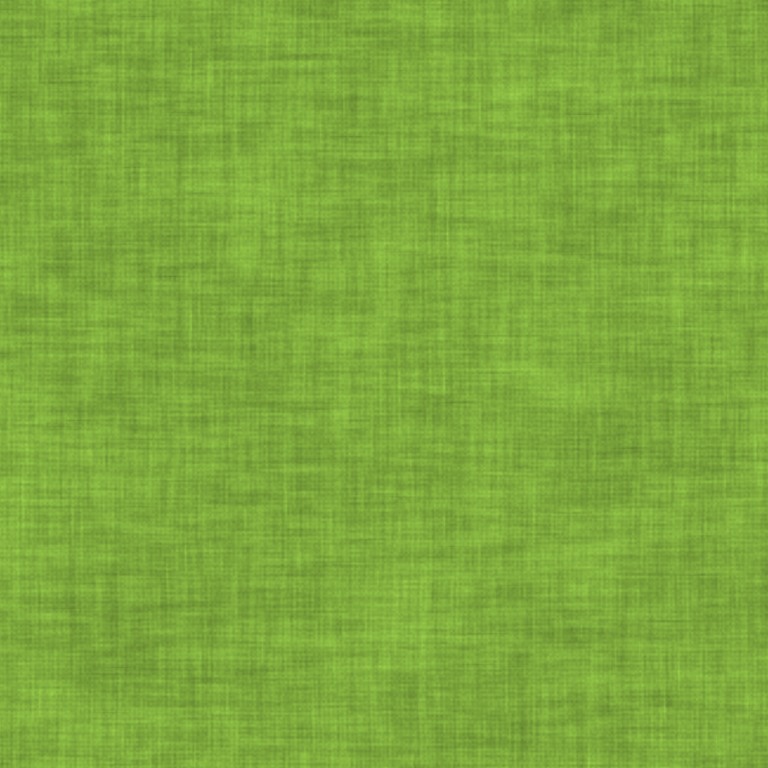
Write a Shadertoy shader that draws this texture.

```glsl
// Green linen cloth: fine crossed yarns with uneven tone, bright upright slubs and dark flat ones.
#define LINEN_COLOR vec3(0.495, 0.665, 0.236)
#define YARN_COUNT 250.0
#define WEAVE_COUNT 170.0
#define YARN_CONTRAST 0.056
#define SMUDGE_CONTRAST 0.050
#define CLOUD_CONTRAST 0.032
#define GRAIN_CONTRAST 0.046
#define WEAVE_CONTRAST 0.017
#define SLUB_CONTRAST 0.085
#define TAU 6.2831853

float hash(vec2 p) {
    vec3 q = fract(p.xyx * 0.1031);
    q += dot(q, q.yzx + 33.33);
    return fract((q.x + q.y) * q.z);
}

// Smooth value noise from -1 to 1; stretched coordinates turn it into fibres.
float fibre(vec2 p) {
    vec2 cell = floor(p);
    vec2 f = fract(p);
    f = f * f * (3.0 - 2.0 * f);
    float low = mix(hash(cell), hash(cell + vec2(1, 0)), f.x);
    float high = mix(hash(cell + vec2(0, 1)), hash(cell + vec2(1, 1)), f.x);
    return 2.0 * mix(low, high, f.y) - 1.0;
}

// Cellular scatter of short soft streaks, long in y, in about a third of the cells.
float slubs(vec2 p) {
    vec2 cell = floor(p);
    float streak = 0.0;
    for (int j = -1; j <= 1; j++) {
        for (int i = -1; i <= 1; i++) {
            vec2 id = cell + vec2(i, j);
            vec2 center = id + vec2(hash(id + 17.0), hash(id + 59.0));
            vec2 d = (p - center) / vec2(0.055, 0.27);
            float strength = smoothstep(0.65, 1.0, hash(id + 101.0));
            streak = max(streak, strength * exp(-dot(d, d)));
        }
    }
    return streak;
}

// Layered sines for the slow drift of tone across the cloth.
float drift(vec2 p) {
    return sin(TAU * (1.7 * p.x + 0.8 * p.y) + 1.3 * sin(TAU * 1.4 * p.y))
         + 0.7 * sin(TAU * (3.1 * p.y - 1.2 * p.x) + 2.0);
}

void mainImage(out vec4 fragColor, in vec2 fragCoord) {
    vec2 uv = fragCoord / iResolution.y;

    // Yarns wander slightly from a straight course.
    vec2 bend = 0.0015 * vec2(fibre(uv * vec2(9, 7) + 40.0), fibre(uv * vec2(8, 11) + 80.0));
    vec2 cloth = uv + bend;

    // Single yarns in both directions.
    float yarns = fibre(cloth * vec2(28.0, YARN_COUNT) + 7.0)
                + fibre(cloth * vec2(YARN_COUNT, 22.0) + 301.0);

    // Wider bands: mostly flat smudges, with weaker upright ones.
    float smudges = fibre(cloth * vec2(15, 95) + 611.0)
                  + 0.65 * fibre(cloth * vec2(85, 9) + 907.0);
    float clouds = fibre(uv * vec2(9, 17) + 23.0) + 0.3 * drift(uv);

    // Regular weave, faded where its threads are finer than the pixels.
    vec2 wave = sin(TAU * WEAVE_COUNT * cloth);
    float resolved = smoothstep(2.0, 2.8, iResolution.y / WEAVE_COUNT);
    float weave = (wave.x + wave.y) * resolved;
    float grain = fibre(uv * YARN_COUNT * 1.3 + 53.0);

    float shade = 1.0
        + YARN_CONTRAST * yarns
        + SMUDGE_CONTRAST * smudges
        + CLOUD_CONTRAST * clouds
        + WEAVE_CONTRAST * weave
        + GRAIN_CONTRAST * grain
        + SLUB_CONTRAST * slubs(cloth * vec2(42, 15))
        - SLUB_CONTRAST * slubs(cloth.yx * vec2(48, 11) + 200.0);

    fragColor = vec4(LINEN_COLOR * shade, 1.0);
}
```
